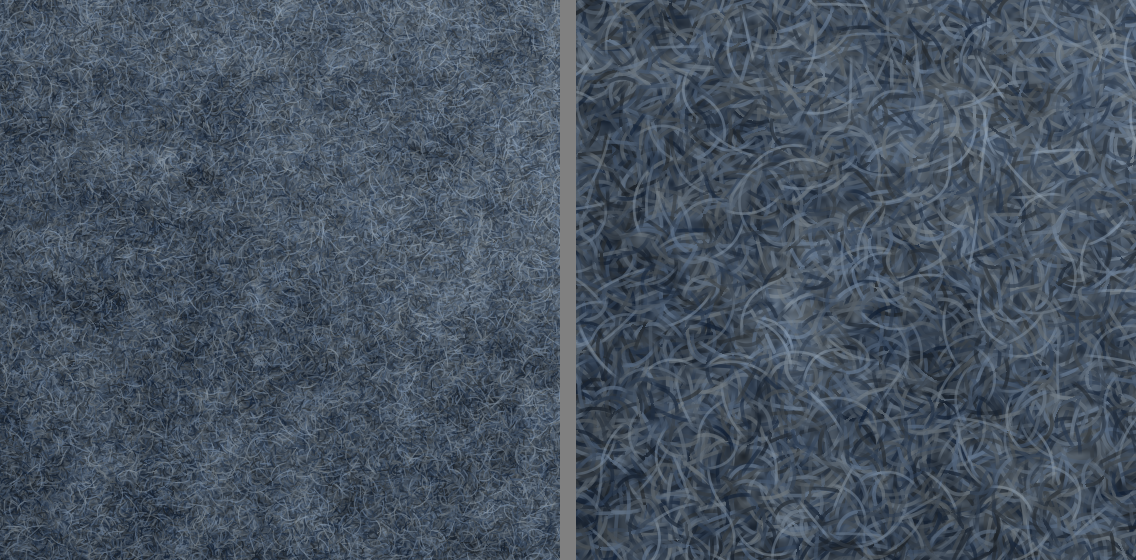
Left, the full canvas; right, a detail of the centre.
Reproduce this texture procedurally as a WebGL 1 fragment shader.

```glsl
precision highp float;
uniform vec2 u_resolution;

// Wool colours
const vec3 DARK_WOOL = vec3(0.105, 0.140, 0.185);
const vec3 LIGHT_WOOL = vec3(0.530, 0.590, 0.650);
const vec3 BLUE_TINT = vec3(-0.035, -0.005, 0.045);

// Fibres, in units of the canvas
const int FELT_LAYERS = 12;
const int HAIR_LAYERS = 3;
const float FELT_CELLS = 42.0;
const float FELT_CELLS_STEP = 2.3;
const float FELT_HALF_WIDTH = 0.0011;
const float FELT_OPACITY = 0.68;
const float HAIR_CELLS = 34.0;
const float HAIR_HALF_WIDTH = 0.0008;
const float HAIR_OPACITY = 0.55;
const float HAIR_SHARE = 0.35;
const float HALF_LENGTH = 0.75;   // in cells
const float MAX_BEND = 0.75;
const float MAIN_ANGLE = 1.85;
const float ANGLE_SPREAD = 1.7;

// Tone
const float GROUND_TONE = 0.34;
const float GRAIN_CONTRAST = 0.45;
const float MOTTLE_CONTRAST = 0.42;
const float LIGHT_CONTRAST = 0.24;

float hash(vec2 p) {
  return fract(sin(dot(p, vec2(127.1, 311.7))) * 43758.5453);
}

vec3 hash3(vec2 p) {
  vec3 q = vec3(dot(p, vec2(127.1, 311.7)),
                dot(p, vec2(269.5, 183.3)),
                dot(p, vec2(419.2, 371.9)));
  return fract(sin(q) * 43758.5453);
}

float valueNoise(vec2 p) {
  vec2 i = floor(p);
  vec2 f = fract(p);
  f = f * f * (3.0 - 2.0 * f);
  float low = mix(hash(i), hash(i + vec2(1.0, 0.0)), f.x);
  float high = mix(hash(i + vec2(0.0, 1.0)), hash(i + vec2(1.0, 1.0)), f.x);
  return mix(low, high, f.y);
}

// Cloudy patches, centred on zero
float mottle(vec2 p) {
  float sum = 0.0;
  float weight = 0.45;
  for (int i = 0; i < 4; i++) {
    sum += weight * (valueNoise(p) - 0.5);
    p = p * 2.1 + 17.3;
    weight *= 0.8;
  }
  return sum;
}

// One curved fibre per cell; returns random tone, tint and coverage of the nearest
vec3 fibreLayer(vec2 uv, float cells, float halfWidth, float share, float seed) {
  vec2 p = uv * cells + seed * 0.37;
  vec2 cell = floor(p);
  float pixel = cells / u_resolution.y;
  float w = halfWidth * cells;
  vec3 top = vec3(0.0);
  for (int y = -1; y <= 1; y++) {
    for (int x = -1; x <= 1; x++) {
      vec2 id = cell + vec2(float(x), float(y));
      vec3 place = hash3(id + seed * 7.13);
      vec3 look = hash3(id + seed * 3.71 + 53.7);
      float angle = MAIN_ANGLE + (place.z * 2.0 - 1.0) * ANGLE_SPREAD;
      vec2 d = p - id - place.xy;
      float c = cos(angle);
      float s = sin(angle);
      d = vec2(c * d.x + s * d.y, c * d.y - s * d.x);
      float bend = (look.z * 2.0 - 1.0) * MAX_BEND;
      float slope = 2.0 * bend * d.x;
      float dist = abs(d.y - bend * d.x * d.x) / sqrt(1.0 + slope * slope);
      float cover = 1.0 - smoothstep(max(w - 0.7 * pixel, 0.0), w + 0.7 * pixel, dist);
      cover *= 1.0 - smoothstep(0.6 * HALF_LENGTH, HALF_LENGTH, abs(d.x));
      cover *= step(fract(look.x * 13.7 + look.y), share);
      if (cover > top.z) top = vec3(look.xy, cover);
    }
  }
  return top;
}

void main() {
  vec2 uv = gl_FragCoord.xy / u_resolution.y;

  // Shaded ground between the fibres
  float tone = GROUND_TONE + GRAIN_CONTRAST * (valueNoise(uv * 210.0) - 0.5);
  float tint = valueNoise(uv * 60.0 + 9.0) - 0.4;

  // Matted felt
  for (int i = 0; i < FELT_LAYERS; i++) {
    float n = float(i);
    vec3 fibre = fibreLayer(uv, FELT_CELLS + FELT_CELLS_STEP * n, FELT_HALF_WIDTH, 1.0, n + 1.0);
    float alpha = fibre.z * FELT_OPACITY;
    tone = mix(tone, 0.02 + 0.80 * fibre.x, alpha);
    tint = mix(tint, fibre.y * 1.6 - 0.7, alpha);
  }

  // Loose pale hairs on top
  for (int i = 0; i < HAIR_LAYERS; i++) {
    float n = float(i);
    vec3 hair = fibreLayer(uv, HAIR_CELLS + 5.0 * n, HAIR_HALF_WIDTH, HAIR_SHARE, n + 31.0);
    tone = mix(tone, 0.75 + 0.3 * hair.x, hair.z * HAIR_OPACITY);
  }

  // Patches and soft light from the upper right
  tone += MOTTLE_CONTRAST * mottle(uv * 11.0);
  tone += LIGHT_CONTRAST * (dot(uv, vec2(0.45, 0.55)) - 0.5);

  vec3 color = mix(DARK_WOOL, LIGHT_WOOL, clamp(tone, 0.0, 1.1));
  gl_FragColor = vec4(color + BLUE_TINT * tint, 1.0);
}
```
